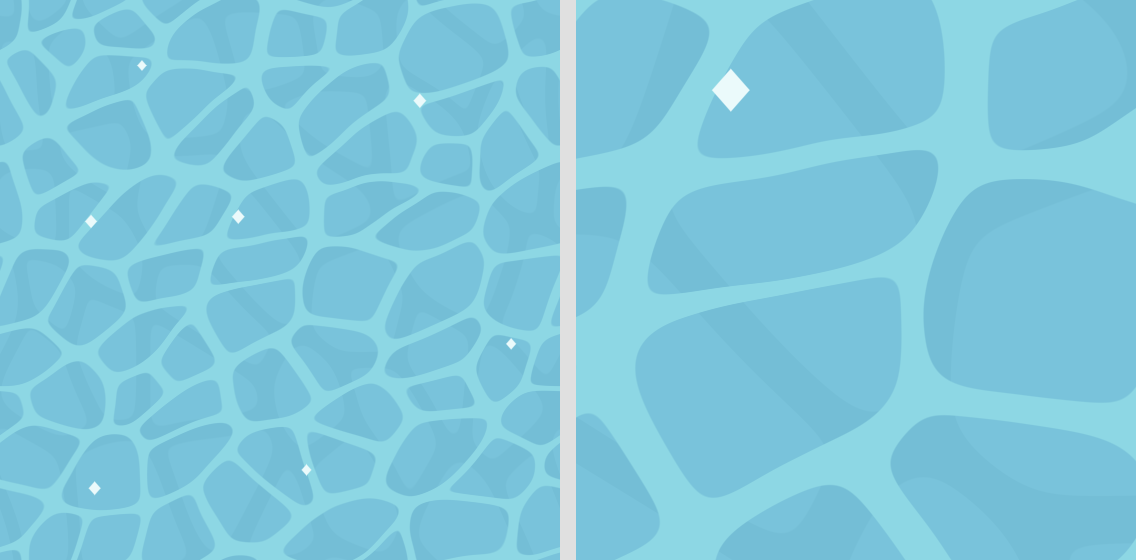
Left, the full canvas; right, a detail of the centre.
This texture is drawn by a WebGL 1 fragment shader. Its source:

```glsl
precision highp float;
// Sunlit pool water: a pale net of light around rounded, slanted blue cells.
// The net is a wrapped Voronoi diagram whose edge distances are blended softly;
// a second, fainter net shades the cells, and a few diamond glints lie on top.

uniform vec2 u_resolution;

vec2 hash2(vec2 p) {
  vec3 q = fract(p.xyx * vec3(0.1031, 0.1030, 0.0973));
  q += dot(q, q.yzx + 33.33);
  return fract((q.xx + q.yz) * q.zy);
}

// Whole-number wrap, safe against rounding at the period.
vec2 wrap(vec2 id, vec2 period) {
  return floor(mod(id + 0.5, period));
}

// Two channels of periodic value noise, centred on zero.
vec2 noise2(vec2 uv, float period, float seed) {
  vec2 p = uv * period;
  vec2 id = floor(p);
  vec2 f = fract(p);
  f = f * f * f * (f * (f * 6.0 - 15.0) + 10.0);
  vec2 a = hash2(wrap(id, vec2(period)) + seed);
  vec2 b = hash2(wrap(id + vec2(1.0, 0.0), vec2(period)) + seed);
  vec2 c = hash2(wrap(id + vec2(0.0, 1.0), vec2(period)) + seed);
  vec2 d = hash2(wrap(id + 1.0, vec2(period)) + seed);
  return mix(mix(a, b, f.x), mix(c, d, f.x), f.y) - 0.5;
}

// Jittered cell centre in canvas units.
vec2 site(vec2 id, vec2 grid, float seed) {
  return (id + 0.06 + 0.88 * hash2(wrap(id, grid) + seed)) / grid;
}

// Shortens lengths along the axis, so that cells grow along it.
vec2 slant(vec2 v, vec2 axis) {
  return vec2(dot(v, axis) / 1.22, dot(v, vec2(-axis.y, axis.x)) * 1.22);
}

// Distance to the net, with corners rounded by an exponential minimum.
float netDistance(vec2 p, vec2 grid, vec2 axis, float rounding, float seed) {
  vec2 base = floor(p * grid);
  vec2 nearId = base;
  vec2 nearest = vec2(9.0);
  for (int j = -2; j <= 2; j++) {
    for (int i = -2; i <= 2; i++) {
      vec2 id = base + vec2(float(i), float(j));
      vec2 r = slant(site(id, grid, seed) - p, axis);
      if (dot(r, r) < dot(nearest, nearest)) {
        nearest = r;
        nearId = id;
      }
    }
  }
  float sum = 0.0001;
  for (int j = -2; j <= 2; j++) {
    for (int i = -2; i <= 2; i++) {
      if (i != 0 || j != 0) {
        vec2 id = nearId + vec2(float(i), float(j));
        vec2 r = slant(site(id, grid, seed) - p, axis);
        float edge = dot(0.5 * (nearest + r), normalize(r - nearest));
        sum += exp(-edge / rounding);
      }
    }
  }
  return -rounding * log(sum);
}

// Signed distance to the glint in this part of a 3 by 3 grid.
float glintDistance(vec2 uv) {
  vec2 id = wrap(floor(uv * 3.0), vec2(3.0));
  vec2 centre = (id + 0.15 + 0.7 * hash2(id + 71.0)) / 3.0;
  vec2 chance = hash2(id + 113.0);
  float size = mix(0.008, 0.0115, chance.y);
  vec2 q = abs(uv - centre);
  float d = (q.x + 0.88 * q.y - size) * 0.75;
  return chance.x > 0.25 ? d : 1.0;
}

void main() {
  vec2 uv = gl_FragCoord.xy / u_resolution;
  float soft = 0.8 / min(u_resolution.x, u_resolution.y);

  // Bend the space so that the cell outlines wobble.
  vec2 bent = uv + 0.034 * noise2(uv, 5.0, 11.0) + 0.007 * noise2(uv, 15.0, 29.0);

  // Faint steep shadows within the cells.
  vec2 shadowUv = uv + 0.06 * noise2(uv, 4.0, 53.0);
  float shadowNet = netDistance(shadowUv, vec2(7.0, 5.0), vec2(-0.35, 0.937), 0.009, 37.0);
  float shadow = 1.0 - smoothstep(-soft, soft, shadowNet - 0.014);
  vec3 color = mix(vec3(0.475, 0.765, 0.857), vec3(0.455, 0.744, 0.839), shadow);

  // Bright net of uneven width.
  float net = netDistance(bent, vec2(7.0, 9.0), vec2(0.87, 0.493), 0.008, 5.0);
  float inset = 0.0085 + 0.007 * noise2(uv, 6.0, 83.0).x;
  float light = 1.0 - smoothstep(-soft, soft, net - inset);
  color = mix(color, vec3(0.553, 0.845, 0.894), light);

  // Glints.
  float glint = 1.0 - smoothstep(-soft, soft, glintDistance(uv));
  color = mix(color, vec3(0.92, 0.98, 0.985), glint);

  gl_FragColor = vec4(color, 1.0);
}
```
